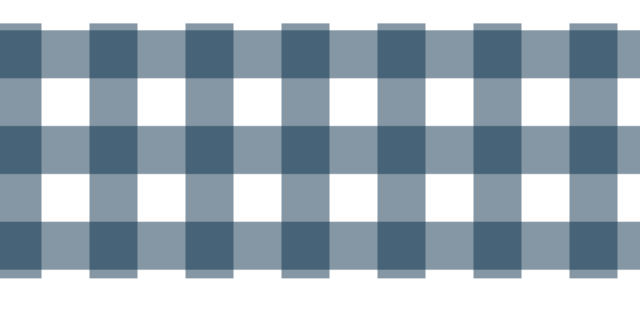
This pattern is drawn by a Shadertoy shader. Its source:

```glsl
// Gingham ribbon: upright and level stripes of one half-clear blue ink on white.
// Each stripe set is a repeated 1D distance turned into soft coverage;
// laying one set over the other darkens the squares where they cross.

// Soft coverage of a band, from the distance to its centre line
float band(float dist, float halfWidth) {
    float soft = max(0.003, 0.75 / iResolution.y);
    return 1.0 - smoothstep(-soft, soft, abs(dist) - halfWidth);
}

// Signed distance to the nearest of the lines spaced by period
float repeatLine(float x, float centre, float period) {
    return (fract((x - centre) / period + 0.5) - 0.5) * period;
}

void mainImage(out vec4 fragColor, in vec2 fragCoord) {
    vec2 p = fragCoord / iResolution.y;

    // The cloth is a strip with white margins above and below
    float cloth = band(p.y - 0.5286, 0.3984);
    float upright = band(repeatLine(p.x, 0.0547, 0.3), 0.075) * cloth;
    float level = band(repeatLine(p.y, 0.5312, 0.2992), 0.075) * cloth;

    // Two half-clear coats of the same ink
    vec3 ink = vec3(0.04, 0.185, 0.29);
    vec3 color = mix(vec3(1.0), ink, 0.5 * upright);
    color = mix(color, ink, 0.5 * level);

    fragColor = vec4(color, 1.0);
}
```
